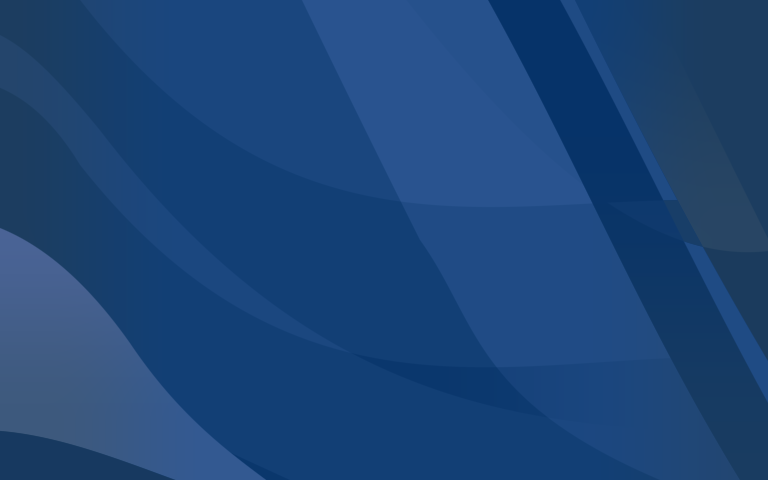
A WebGL 1 fragment shader for this background:

```glsl
precision highp float;
// Translucent blue ribbons: sweeping curves crossed by slanted bands.
// Each border is a cubic through four evenly spaced heights, turned into
// a signed distance; soft masks of these tint a navy to teal ground.

uniform vec2 u_resolution;

const vec3 NAVY  = vec3(0.07, 0.247, 0.46);
const vec3 TEAL  = vec3(0.11, 0.24, 0.375);
const vec3 DEEP  = vec3(0.025, 0.20, 0.41);
const vec3 LIGHT = vec3(0.36, 0.50, 0.78);
const vec3 SLATE = vec3(0.30, 0.37, 0.44);

// Cubic through the heights h at t = 0, 1/3, 2/3 and 1
float cubic(float t, vec4 h) {
  float u = 3.0 * t;
  float a = u - 1.0, b = u - 2.0, c = u - 3.0;
  return dot(h, vec4(-a * b * c / 6.0, u * b * c / 2.0,
                     -u * a * c / 2.0, u * a * b / 6.0));
}

// Approximate signed distance above a cubic spanning x0 to x1
float span(vec2 p, float x0, float x1, vec4 h) {
  float t = (p.x - x0) / (x1 - x0);
  float y = cubic(t, h);
  float slope = (cubic(t + 0.01, h) - y) / (0.01 * (x1 - x0));
  return (p.y - y) / sqrt(1.0 + slope * slope);
}

// Two cubics joined at x1
float joined(vec2 p, float x0, float x1, float x2, vec4 a, vec4 b) {
  return p.x < x1 ? span(p, x0, x1, a) : span(p, x1, x2, b);
}

// Antialiased mask of a positive distance
float mask(float d) {
  float soft = 0.8 / u_resolution.y;
  return smoothstep(-soft, soft, d);
}

void main() {
  vec2 uv = gl_FragCoord.xy / u_resolution;
  vec2 p = uv * vec2(1.6, 1.0);
  vec2 q = vec2(1.0 - p.y, p.x);  // depth from the top, then x

  // Sweeping curves: positive above
  float bowl = span(p, 0.167, 1.406, vec4(1.0, 0.652, 0.569, 0.583));
  float ribbonLow = joined(p, 0.0, 0.167, 1.4,
    vec4(0.817, 0.785, 0.733, 0.656), vec4(0.656, 0.317, 0.235, 0.254));
  float ribbonTop = joined(p, 0.0, 0.208, 1.6,
    vec4(0.927, 0.879, 0.81, 0.729), vec4(0.729, 0.298, 0.131, 0.096));
  float hillTop = joined(p, 0.0, 0.271, 0.583,
    vec4(0.525, 0.475, 0.396, 0.285), vec4(0.285, 0.154, 0.058, -0.021));
  float hillLow = span(p, 0.0, 0.365, vec4(0.102, 0.081, 0.044, 0.0));
  float hook = span(p, 0.896, 1.6, vec4(0.938, 0.685, 0.521, 0.477));

  // Slanted borders: positive to the right
  float beamLeft = joined(q, 0.0, 0.5, 1.0,
    vec4(0.629, 0.71, 0.792, 0.875), vec4(0.875, 0.971, 1.098, 1.375));
  float beamRight = span(q, 0.0, 1.0, vec4(1.017, 1.19, 1.356, 1.542));
  float stripeLeft = span(q, 0.0, 1.0, vec4(1.167, 1.34, 1.508, 1.692));
  float stripeRight = span(q, 0.0, 1.0, vec4(1.198, 1.367, 1.55, 1.754));
  float cornerLine = span(q, 0.0, 1.0, vec4(1.354, 1.519, 1.685, 1.858));
  float leftLine = span(q, 0.0, 1.0, vec4(-0.18, -0.01, 0.16, 0.33));

  // Ground, greyer toward both sides
  float side = max(1.0 - smoothstep(0.0, 0.4, p.x),
                   smoothstep(1.2, 1.6, p.x) * 0.8);
  vec3 col = mix(NAVY, TEAL, side);
  col = mix(col, TEAL, 0.35 * mask(-leftLine) * mask(-ribbonLow));

  // Bowl, ribbon and the dark wedge where the ribbon crosses itself
  float inBowl = mask(bowl);
  col = mix(col, LIGHT, inBowl * 0.11);
  col = mix(col, LIGHT, mask(ribbonLow) * mask(-ribbonTop) * 0.12);
  float wedge = mask(-ribbonLow) * mask(ribbonTop);
  col = mix(col, DEEP, wedge * 0.65 * (1.0 - smoothstep(0.9, 1.4, p.x)));

  // Broad light beam with a brighter pocket
  float beam = mask(beamLeft) * mask(-beamRight);
  float glow = 0.19 - 0.06 * mask(-ribbonLow);
  col = mix(col, LIGHT, beam * glow);
  col = mix(col, LIGHT, beam * inBowl * mask(-hook) * 0.05);

  // Dark slanted field and the right side beyond the stripe
  float fade = smoothstep(0.25, 1.0, q.x);
  vec3 field = mix(DEEP, TEAL, fade * 0.85);
  field = mix(field, LIGHT, mask(hook) * mask(-bowl) * 0.06);
  col = mix(col, field, mask(beamRight));
  vec3 far = mix(NAVY, TEAL, smoothstep(1.2, 1.5, p.x));
  far = mix(far, TEAL * 0.97, mask(-hook));
  float panel = mask(hook) * mask(-cornerLine);
  far = mix(far, SLATE, panel * 0.25 * smoothstep(0.0, 0.5, q.x));
  col = mix(col, far, mask(stripeRight));

  // Thin stripe, interrupted between the bowl and the hook
  float stripe = mask(stripeLeft) * mask(-stripeRight);
  float gap = mask(-bowl) * mask(hook);
  col = mix(col, mix(NAVY, LIGHT, 0.18), stripe * (1.0 - gap));
  col = mix(col, mix(NAVY, TEAL, 0.6), stripe * gap);

  // Pale hill in the lower left with its shadow
  float shadow = span(p, 0.0, 0.604, vec4(0.28, 0.187, 0.093, 0.0));
  col = mix(col, DEEP, mask(-shadow) * mask(hillTop) * 0.7);
  vec3 hill = mix(vec3(0.24, 0.35, 0.49), vec3(0.20, 0.35, 0.57),
                  smoothstep(0.1, 0.45, p.x));
  hill = mix(hill, vec3(0.29, 0.39, 0.59), smoothstep(0.12, 0.55, p.y));
  col = mix(col, hill, mask(-hillTop) * mask(hillLow));
  col = mix(col, vec3(0.09, 0.225, 0.375), mask(-hillLow) * mask(-hillTop));

  gl_FragColor = vec4(col, 1.0);
}
```
